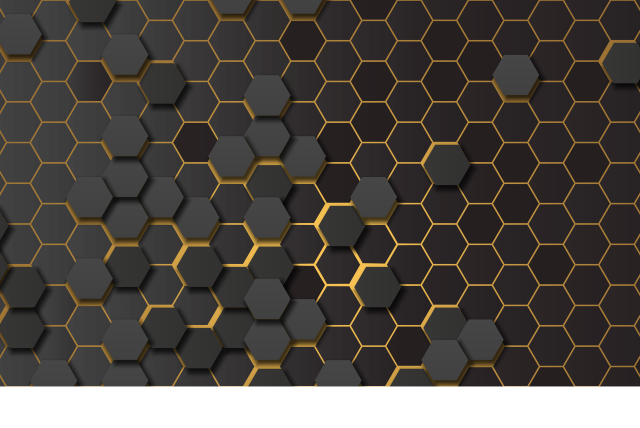
Reproduce this background procedurally as a WebGL 1 fragment shader.

```glsl
precision highp float;
// Dark hexagon tiles over glowing gold, some lifted with soft shadows, above a white strip.
uniform vec2 u_resolution;

float hash(vec2 cell, float seed) {
  return fract(sin(dot(cell, vec2(27.17, 61.73)) + seed * 13.7) * 4375.85);
}

// Flat-topped hexagon, one unit tall
float hexagon(vec2 p) {
  p = abs(p);
  return max(p.y, dot(p, vec2(0.866, 0.5))) - 0.5;
}

// 0: flat tile, 1: loose tile, 2: lifted tile
float tileLevel(vec2 cell, vec2 center) {
  vec2 fromCluster = (center - vec2(5.1, 5.6)) / vec2(3.2, 4.0);
  float chance = 0.07 + 0.6 * exp(-dot(fromCluster, fromCluster));
  if (hash(cell, 1.0) > chance) return 0.0;
  return hash(cell, 2.0) < 0.53 ? 1.0 : 2.0;
}

vec3 tileColor(vec2 cell, float level, vec2 local, float x) {
  if (level > 1.5) return vec3(0.265) - 0.02 * local.y;
  if (level > 0.5) return vec3(0.205, 0.203, 0.2) - 0.02 * local.x;
  // Flat tiles darken to the right in narrow vertical bands
  float band = floor(x * 3.0) / 3.0;
  vec3 color = mix(vec3(0.25), vec3(0.16, 0.138, 0.143), smoothstep(0.5, 11.5, band));
  color *= 0.97 + 0.06 * hash(cell, 3.0) - 0.05 * floor(local.x * 4.0 + 0.5) / 2.0;
  float dark = step(hash(cell, 4.0), 0.16) * smoothstep(1.0, 3.0, x);
  return mix(color, vec3(0.143, 0.118, 0.122), dark * 0.85);
}

void main() {
  // Units of one tile height, y pointing down
  vec2 p = vec2(gl_FragCoord.x, u_resolution.y - gl_FragCoord.y) / u_resolution.y;
  p *= vec2(10.43, 10.51);
  float px = 10.5 / u_resolution.y;

  // Gold layer, brightest right of the middle
  vec2 fromGlow = (p - vec2(8.0, 6.3)) / vec2(5.0, 4.2);
  float glow = exp(-dot(fromGlow, fromGlow));
  vec3 color = mix(vec3(0.60, 0.44, 0.20), vec3(0.98, 0.77, 0.33), glow);
  vec2 fromCore = p - vec2(8.5, 6.3);
  float gap = 0.019 + 0.02 * exp(-dot(fromCore, fromCore));

  // Tiles, painted level by level, right to left and bottom to top
  float column = floor((p.x - 0.447) / 0.866 + 0.5);
  for (int layer = 0; layer < 3; layer++) {
    float level = float(layer);
    for (int i = 0; i < 3; i++) {
      float k = column + 1.0 - float(i);
      float stagger = 0.5 * mod(k, 2.0);
      float row = floor(p.y - stagger + 0.5);
      for (int j = 0; j < 3; j++) {
        vec2 cell = vec2(k, row + 1.0 - float(j));
        vec2 center = vec2(0.447 + 0.866 * k, cell.y + stagger);
        if (abs(tileLevel(cell, center) - level) > 0.5) continue;

        vec2 local = p - center;
        float inset = gap;
        if (layer == 1) local -= vec2(0.04 + 0.08 * hash(cell, 5.0), 0.05);
        if (layer == 2) local -= vec2(0.0, -0.16);
        if (layer > 0) {
          inset = 0.005;
          float shadow = hexagon(local - vec2(0.07, 0.09));
          color *= 1.0 - 0.72 * (1.0 - smoothstep(-0.08, 0.15, shadow));
        }
        float edge = hexagon(local) + inset;
        float body = 1.0 - smoothstep(-0.6 * px, 0.6 * px, edge);
        color = mix(color, tileColor(cell, level, local, p.x), body);
      }
    }
  }

  // White strip along the bottom
  color = mix(color, vec3(1.0), smoothstep(-0.6 * px, 0.6 * px, p.y - 9.49));
  gl_FragColor = vec4(color, 1.0);
}
```
